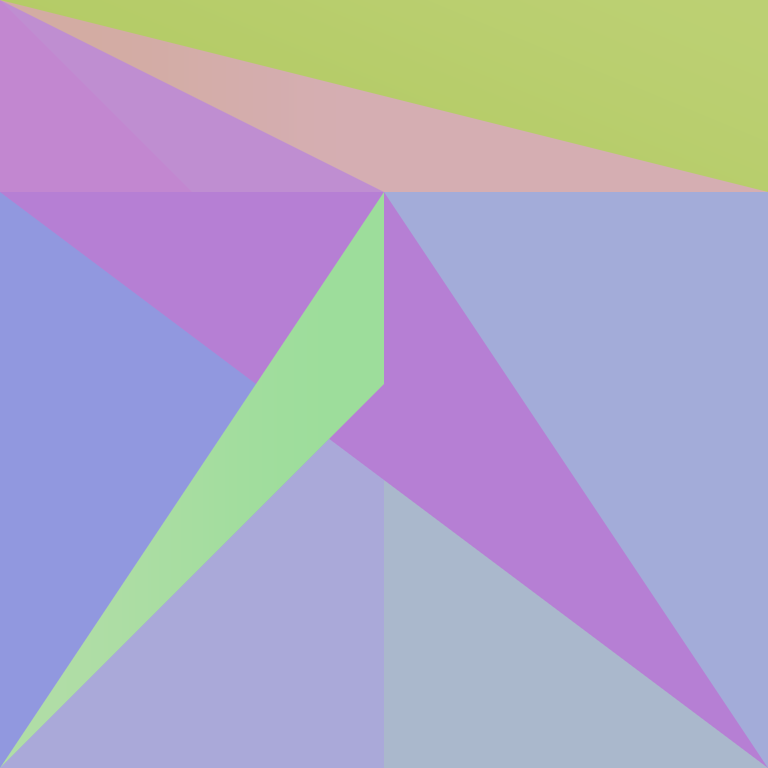
Give the GLSL for this background, as a WebGL 1 fragment shader.

```glsl
precision highp float;
// Draws flat pastel facets: a slim green shard and purple wings below a slanted top band.
uniform vec2 u_resolution;

// Corners shared by the facets, in canvas units
const vec2 APEX = vec2(0.5, 0.75);
const vec2 CENTER = vec2(0.5, 0.5);
const vec2 TOP_LEFT = vec2(0.0, 1.0);
const vec2 BAND_LEFT = vec2(0.0, 0.75);
const vec2 BAND_RIGHT = vec2(1.0, 0.75);
const vec2 BOTTOM_LEFT = vec2(0.0, 0.0);
const vec2 BOTTOM_MID = vec2(0.5, 0.0);
const vec2 BOTTOM_RIGHT = vec2(1.0, 0.0);
const vec2 TINT_FOOT = vec2(0.25, 0.75);

// Facet colours
const vec3 BLUE = vec3(0.568, 0.596, 0.876);
const vec3 LAVENDER = vec3(0.667, 0.663, 0.850);
const vec3 GREY_BLUE = vec3(0.667, 0.722, 0.800);
const vec3 SKY = vec3(0.639, 0.675, 0.851);
const vec3 PURPLE = vec3(0.714, 0.498, 0.831);
const vec3 GREEN_PALE = vec3(0.690, 0.867, 0.650);
const vec3 GREEN = vec3(0.616, 0.867, 0.608);
const vec3 ORCHID = vec3(0.761, 0.529, 0.816);
const vec3 MAUVE = vec3(0.749, 0.557, 0.820);
const vec3 TAN = vec3(0.827, 0.675, 0.640);
const vec3 PINK = vec3(0.835, 0.682, 0.700);
const vec3 OLIVE = vec3(0.706, 0.796, 0.400);
const vec3 OLIVE_LIGHT = vec3(0.737, 0.816, 0.450);

// Smooth coverage of the half plane to the left of the line a -> b
float leftOf(vec2 p, vec2 a, vec2 b) {
  vec2 dir = normalize(b - a);
  vec2 rel = p - a;
  float dist = dir.x * rel.y - dir.y * rel.x;
  return clamp(dist * min(u_resolution.x, u_resolution.y) + 0.5, 0.0, 1.0);
}

// Facets below the band, painted from back to front
vec3 lowerFacets(vec2 p) {
  float rightHalf = leftOf(p, APEX, BOTTOM_MID);
  float aboveShardBase = leftOf(p, BOTTOM_LEFT, CENTER);

  vec3 color = mix(LAVENDER, BLUE, aboveShardBase);
  color = mix(color, GREY_BLUE, rightHalf);
  color = mix(color, PURPLE, leftOf(p, BAND_LEFT, BOTTOM_RIGHT));
  color = mix(color, SKY, leftOf(p, APEX, BOTTOM_RIGHT));

  float shard = aboveShardBase * leftOf(p, APEX, BOTTOM_LEFT) * (1.0 - rightHalf);
  vec3 shardColor = mix(GREEN_PALE, GREEN, smoothstep(0.05, 0.45, p.x));
  return mix(color, shardColor, shard);
}

// Facets of the band, fanning out from the top left corner
vec3 bandFacets(vec2 p) {
  vec3 color = mix(ORCHID, MAUVE, leftOf(p, TINT_FOOT, TOP_LEFT) * 0.0
                                + leftOf(p, TOP_LEFT, TINT_FOOT));
  vec3 blush = mix(TAN, PINK, smoothstep(0.1, 0.5, p.x));
  color = mix(color, blush, leftOf(p, TOP_LEFT, APEX));
  vec3 olive = mix(OLIVE, OLIVE_LIGHT, smoothstep(0.4, 1.6, p.x + (p.y - 0.75) * 2.4));
  return mix(color, olive, leftOf(p, TOP_LEFT, BAND_RIGHT));
}

void main() {
  vec2 p = gl_FragCoord.xy / u_resolution;
  float band = leftOf(p, BAND_LEFT, BAND_RIGHT);
  gl_FragColor = vec4(mix(lowerFacets(p), bandFacets(p), band), 1.0);
}
```
